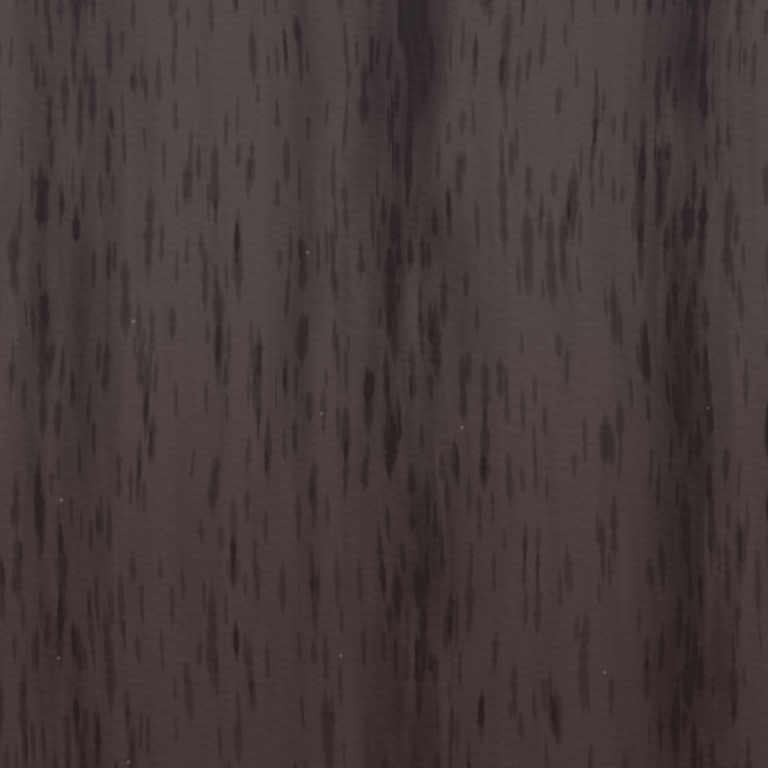
Reproduce this texture procedurally as a WebGL 2 fragment shader.

```glsl
#version 300 es
precision highp float;
// Dark brown wood veneer with vertical bands, short pore streaks and a fine embossed skin.

uniform vec2 u_resolution;
out vec4 fragColor;

float hash(vec2 p) {
  return fract(sin(dot(p, vec2(127.1, 311.7))) * 43758.5453);
}

float noise(vec2 p) {
  vec2 cell = floor(p);
  vec2 f = fract(p);
  f = f * f * (3.0 - 2.0 * f);
  float low = mix(hash(cell), hash(cell + vec2(1.0, 0.0)), f.x);
  float high = mix(hash(cell + vec2(0.0, 1.0)), hash(cell + vec2(1.0, 1.0)), f.x);
  return mix(low, high, f.y);
}

float fbm(vec2 p, int octaves) {
  float sum = 0.0;
  float total = 0.0;
  float weight = 0.5;
  for (int i = 0; i < octaves; i++) {
    sum += weight * noise(p);
    total += weight;
    p = p * 2.03 + vec2(17.3, 9.1);
    weight *= 0.55;
  }
  return sum / total;
}

// Soft vertical band around a centre line.
float band(float x, float center, float width) {
  float d = (x - center) / width;
  return exp(-d * d);
}

// One tapered dash per cell, each column shifted by a random amount.
float poreStreaks(vec2 p, vec2 count, float seed, float density) {
  vec2 q = p * count;
  float column = floor(q.x);
  q.y += 13.0 * hash(vec2(column, seed));
  vec2 cell = vec2(column, floor(q.y));
  vec2 local = fract(q);
  float present = step(hash(cell + seed * 3.7), density);
  float center = mix(0.35, 0.65, hash(cell + seed + 5.3));
  float halfLength = mix(0.2, 0.48, hash(cell + seed + 8.9));
  float along = abs(local.y - 0.5) / halfLength;
  float taper = 1.0 - smoothstep(0.35, 1.0, along);
  float ragged = 0.6 + 0.8 * noise(vec2(column * 7.0, p.y * 75.0));
  float width = 0.3 * taper * ragged + 0.02;
  float across = abs(local.x - center);
  return present * taper * (1.0 - smoothstep(width * 0.2, width, across));
}

// Shallow pebbled relief, lit from above.
float skinRelief(vec2 p) {
  vec2 q = p * vec2(125.0, 185.0);
  return noise(q) - noise(q + vec2(0.2, 0.75));
}

// Rare pale dust specks.
float specks(vec2 p) {
  vec2 q = p * 44.0;
  vec2 cell = floor(q);
  vec2 center = 0.3 + 0.4 * vec2(hash(cell + 2.1), hash(cell + 6.4));
  float present = step(0.994, hash(cell + 31.7));
  return present * (1.0 - smoothstep(0.04, 0.16, length(fract(q) - center)));
}

void main() {
  vec2 uv = gl_FragCoord.xy / u_resolution;

  // Gentle wander of the grain lines
  float sway = 0.022 * (noise(uv * vec2(4.0, 2.6)) - 0.5);
  sway += 0.009 * (noise(uv * vec2(16.0, 9.0) + 4.0) - 0.5);
  vec2 grain = vec2(uv.x + sway, uv.y);

  // Broad dark bands
  float bands = band(grain.x, 0.545, 0.062);
  bands += 0.85 * band(grain.x, 0.895, 0.055);
  bands += 0.65 * band(grain.x, 0.075, 0.065);
  bands += 0.3 * band(grain.x, 0.395, 0.025);
  float patches = fbm(grain * vec2(17.0, 4.5) + 2.7, 4);
  float darkness = bands * mix(0.22, 0.85, smoothstep(0.25, 0.75, patches));

  // Fibres, more twisted inside the bands
  float twist = 0.03 * bands * (noise(uv * vec2(11.0, 7.0) + 8.0) - 0.5);
  vec2 fibre = grain + vec2(twist, 0.0);
  float coarse = fbm(fibre * vec2(42.0, 3.5), 3);
  float fine = fbm(fibre * vec2(105.0, 8.0) + 11.0, 2);
  darkness += (0.35 + 0.35 * bands) * (coarse - 0.42);
  darkness += (0.16 + 0.26 * bands) * (fine - 0.45);

  // Pore streaks at several scales
  for (int i = 0; i < 4; i++) {
    float level = float(i);
    vec2 count = vec2(34.0 + 13.0 * level, 5.0 + 2.2 * level);
    float density = 0.27 + 0.22 * min(bands, 1.0);
    float strength = 0.5 - 0.05 * level;
    darkness += strength * poreStreaks(grain, count, level + 1.0, density);
  }

  // Cool light at the top, warmer and dimmer below
  vec3 lowTone = vec3(0.268, 0.214, 0.207);
  vec3 highTone = vec3(0.326, 0.284, 0.285);
  vec3 wood = mix(lowTone, highTone, smoothstep(-0.1, 0.85, uv.y));
  vec3 shade = mix(vec3(0.165, 0.120, 0.120), vec3(0.185, 0.157, 0.163), uv.y);
  vec3 color = mix(wood, shade, clamp(darkness, 0.0, 1.0));

  color += 0.016 * skinRelief(uv);
  color += 0.13 * specks(uv);
  fragColor = vec4(color, 1.0);
}
```
